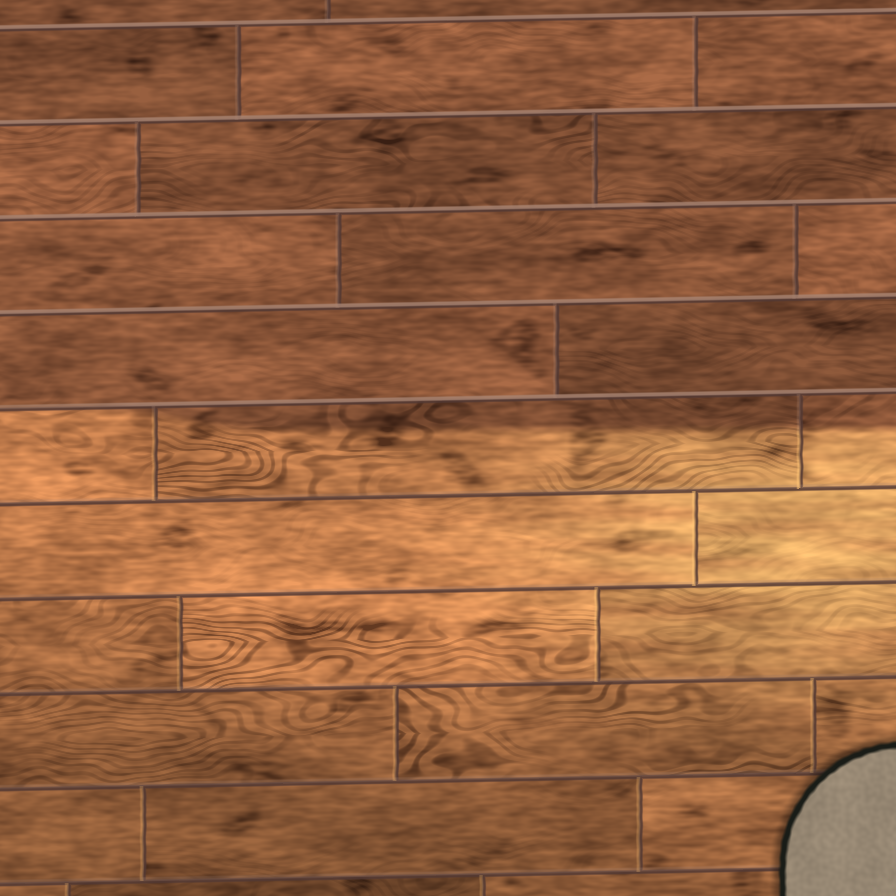
This texture is drawn by a WebGL 1 fragment shader. Its source:

```glsl
precision highp float;
// Staggered hardwood floor: slightly tilted rows of planks with contour-line grain,
// knots and thin gaps, shaded above and lit below by a golden sheen at the right,
// with the rounded corner of a grey mat at the lower right.

uniform vec2 u_resolution;

// Layout, in canvas units; rows count downward from the top strip
const float ROW_HEIGHT = 0.106;
const float ROW_TILT = 0.0195;
const float TOP_STRIP = 0.0326;
const float GAP_HALF = 0.0021;
// First joint, plank length and figure strength for rows 0-3, 4-7 and 8-11
const vec4 JOINT_A = vec4(0.367, 0.267, 0.155, 0.379);
const vec4 JOINT_B = vec4(0.622, 0.174, 0.777, 0.202);
const vec4 JOINT_C = vec4(0.443, 0.161, 0.077, 0.300);
const vec4 LENGTH_A = vec4(0.70, 0.51, 0.51, 0.51);
const vec4 LENGTH_B = vec4(0.72, 0.72, 0.85, 0.466);
const vec4 LENGTH_C = vec4(0.466, 0.554, 0.463, 0.5);
const vec4 FIGURE_A = vec4(0.2, 0.3, 0.8, 0.3);
const vec4 FIGURE_B = vec4(0.3, 1.0, 0.3, 1.1);
const vec4 FIGURE_C = vec4(1.3, 0.2, 0.3, 0.3);

// Colours
const vec3 SHADED_WOOD = vec3(0.565, 0.35, 0.23);
const vec3 LIT_WOOD = vec3(0.80, 0.515, 0.315);
const vec3 SHEEN = vec3(1.0, 0.77, 0.46);
const vec3 GRAIN_TINT = vec3(0.44, 0.39, 0.37);
const vec3 GAP_DARK = vec3(0.32, 0.22, 0.20);
const vec3 GAP_PALE = vec3(0.66, 0.52, 0.45);
const vec3 MAT_GREY = vec3(0.59, 0.53, 0.45);
const vec3 MAT_EDGE = vec3(0.10, 0.11, 0.09);

// Light and mat
const float SHADE_EDGE = 0.523;
const float BOTTOM_FADE = 0.72;
const vec2 SHEEN_CENTRE = vec2(0.91, 0.395);
const vec2 SHEEN_SIZE = vec2(0.30, 0.15);
const vec2 MAT_CENTRE = vec2(1.01, 0.032);
const float MAT_RADIUS = 0.14;
const float MAT_RIM = 0.007;

float hash(vec2 p) {
  vec3 q = fract(p.xyx * vec3(0.1031, 0.1030, 0.0973));
  q += dot(q, q.yzx + 33.33);
  return fract((q.x + q.y) * q.z);
}

float corner(vec2 cell, vec2 offset) {
  float a = 6.2832 * hash(cell);
  return dot(vec2(cos(a), sin(a)), offset);
}

// Gradient noise, roughly -0.7 to 0.7
float noise(vec2 p) {
  vec2 i = floor(p), f = p - i;
  vec2 w = f * f * f * (f * (f * 6.0 - 15.0) + 10.0);
  vec2 e = vec2(1.0, 0.0);
  return mix(mix(corner(i, f), corner(i + e, f - e), w.x),
             mix(corner(i + e.yx, f - e.yx), corner(i + 1.0, f - 1.0), w.x), w.y);
}

float pick(vec4 a, vec4 b, vec4 c, float row) {
  vec4 v = row < 3.5 ? a : (row < 7.5 ? b : c);
  return dot(v, vec4(equal(vec4(0.0, 1.0, 2.0, 3.0), vec4(mod(row, 4.0)))));
}

// Darkness of the grain: x along the plank, v across it from 0 to 1
float grain(float x, float v, float seed, float strength) {
  vec2 q = vec2(x, v) + seed * vec2(37.0, 91.0);
  float warp = noise(q * vec2(6.0, 1.3)) + 0.25 * noise(q * vec2(19.0, 3.5));
  float rings = sin(6.2832 * (8.0 * abs(v - 0.5) + 6.0 * warp));
  float patches = smoothstep(-0.35, 0.2, noise(q * vec2(4.0, 1.2) + 7.0));
  float fibres = noise(q * vec2(26.0, 13.0)) + 0.7 * noise(q * vec2(60.0, 21.0));
  float clouds = noise(q * vec2(6.0, 2.2) + 19.0) + 0.5 * noise(q * vec2(15.0, 5.0));
  float knots = smoothstep(0.24, 0.52, noise(q * vec2(14.0, 2.6) + 41.0));
  return 0.10 + 0.42 * strength * patches * smoothstep(-0.1, 1.0, rings)
       + 0.36 * fibres + 0.42 * clouds + 0.6 * knots * (0.75 + 0.6 * fibres);
}

void main() {
  vec2 p = gl_FragCoord.xy / u_resolution;
  float px = 1.0 / min(u_resolution.x, u_resolution.y);
  float soft = 0.0012 + px;

  // Plank cell
  float across = (1.0 - p.y + ROW_TILT * p.x - TOP_STRIP) / ROW_HEIGHT + 1.0;
  float row = floor(across), v = across - row;
  float len = pick(LENGTH_A, LENGTH_B, LENGTH_C, row);
  float along = (p.x - pick(JOINT_A, JOINT_B, JOINT_C, row)) / len;
  float column = floor(along), u = along - column;
  float seed = hash(vec2(column + 5.0, row + 11.0));
  float tone = hash(vec2(column + 23.0, row + 3.0));
  float strength = pick(FIGURE_A, FIGURE_B, FIGURE_C, row) * (column == 0.0 ? 1.0 : 0.5);

  // Light: shade above, fading slowly toward the bottom, plus rippled sheen
  float edge = SHADE_EDGE + 0.025 * smoothstep(0.3, 0.1, p.x);
  float lit = 1.0 - smoothstep(edge - 0.010, edge + 0.005, p.y);
  vec2 s = (p - SHEEN_CENTRE) / SHEEN_SIZE;
  float ripple = noise(vec2(p.x * 5.0, p.y * 50.0) + seed * 20.0);
  float sheen = lit * exp(-dot(s, s)) * clamp(0.85 + 0.9 * ripple, 0.0, 1.0);

  // Wood
  float fade = mix(BOTTOM_FADE, 1.0, smoothstep(0.0, 0.38, p.y));
  vec3 color = mix(SHADED_WOOD, LIT_WOOD * fade, lit);
  color *= 0.87 + 0.24 * tone + 0.14 * noise(p * vec2(3.0, 5.0) + 3.0);
  color = mix(color, SHEEN, 0.9 * sheen);
  float dark = grain(p.x, v, seed, strength) * (1.0 - 0.5 * sheen);
  color *= mix(vec3(1.0), GRAIN_TINT, clamp(dark, -0.25, 1.0));

  // Gaps: dark core with a pale worn lip, stronger in the shade
  float rowGap = (v - step(0.5, v)) * ROW_HEIGHT;
  float jointGap = (u - step(0.5, u)) * len + 0.0012 * noise(vec2(p.y * 70.0, row));
  float lip = 1.0 - smoothstep(0.0010, 0.0010 + soft, abs(rowGap + 0.0022));
  float jointLip = 1.0 - smoothstep(0.0008, 0.0008 + soft, abs(jointGap + 0.0026));
  float core = 1.0 - smoothstep(GAP_HALF - soft * 0.5, GAP_HALF + soft * 0.5,
                                min(abs(rowGap - 0.0005), abs(jointGap)));
  color = mix(color, GAP_DARK, 0.85 * core);
  color = mix(color, GAP_PALE, lip * mix(0.8, 0.25, lit));
  color = mix(color, mix(GAP_PALE, SHEEN, lit), jointLip * (0.25 + 0.4 * sheen));

  // Mat corner
  float mat = length(vec2(min(p.x - MAT_CENTRE.x, 0.0), max(p.y - MAT_CENTRE.y, 0.0)));
  mat += 0.0015 * noise(p * 90.0) - MAT_RADIUS;
  vec3 cloth = MAT_GREY * (1.0 + 0.08 * noise(p * 140.0) + 0.06 * noise(p * 25.0));
  cloth = mix(cloth, MAT_EDGE, smoothstep(-MAT_RIM - soft, -MAT_RIM + soft, mat));
  color *= 1.0 - 0.35 * (1.0 - smoothstep(0.0, 0.012, mat));
  color = mix(cloth, color, smoothstep(-soft, soft, mat));

  gl_FragColor = vec4(clamp(color, 0.0, 1.0), 1.0);
}
```
